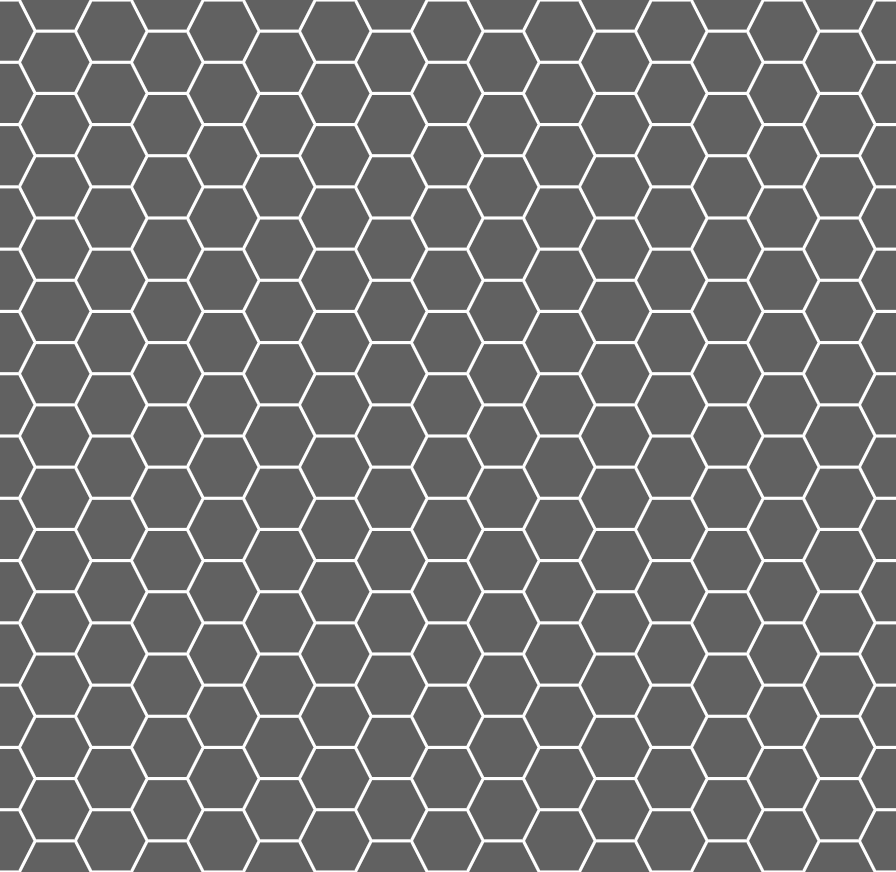
A WebGL 2 fragment shader for this pattern:

```glsl
#version 300 es
precision highp float;

#define REPEATS vec2(8.0, 14.0)
#define EDGE_HALF 0.179
#define LINE_WIDTH 0.0035
#define SHIFT_X -0.0008
#define TILE_COLOR vec3(0.38)
#define LINE_COLOR vec3(0.995)

uniform vec2 u_resolution;
out vec4 fragColor;

float segmentDistance(vec2 p, vec2 a, vec2 b) {
    vec2 ab = b - a;
    float t = clamp(dot(p - a, ab) / dot(ab, ab), 0.0, 1.0);
    return length(p - a - ab * t);
}

// Distance to the honeycomb lines; each cell holds two staggered hexagons.
float honeycombDistance(vec2 p, vec2 cell) {
    // Mirror the cell into one quarter around the middle of a flat edge.
    vec2 q = abs(mod(p + 0.5 * cell, cell) - 0.5 * cell);
    vec2 corner = 0.5 * cell;
    vec2 lower = vec2(EDGE_HALF * cell.x, 0.0);
    vec2 upper = corner - lower;

    float flatEdges = min(segmentDistance(q, vec2(0.0), lower),
                          segmentDistance(q, upper, corner));
    return min(flatEdges, segmentDistance(q, lower, upper));
}

void main() {
    // Canvas width is one unit.
    float pixel = 1.0 / u_resolution.x;
    vec2 p = gl_FragCoord.xy * pixel - vec2(SHIFT_X, 0.0);
    vec2 cell = u_resolution * pixel / REPEATS;

    // Line coverage with a one-pixel soft edge.
    float d = honeycombDistance(p, cell);
    float line = clamp((0.5 * LINE_WIDTH - d) / pixel + 0.5, 0.0, 1.0);

    fragColor = vec4(mix(TILE_COLOR, LINE_COLOR, line), 1.0);
}
```
